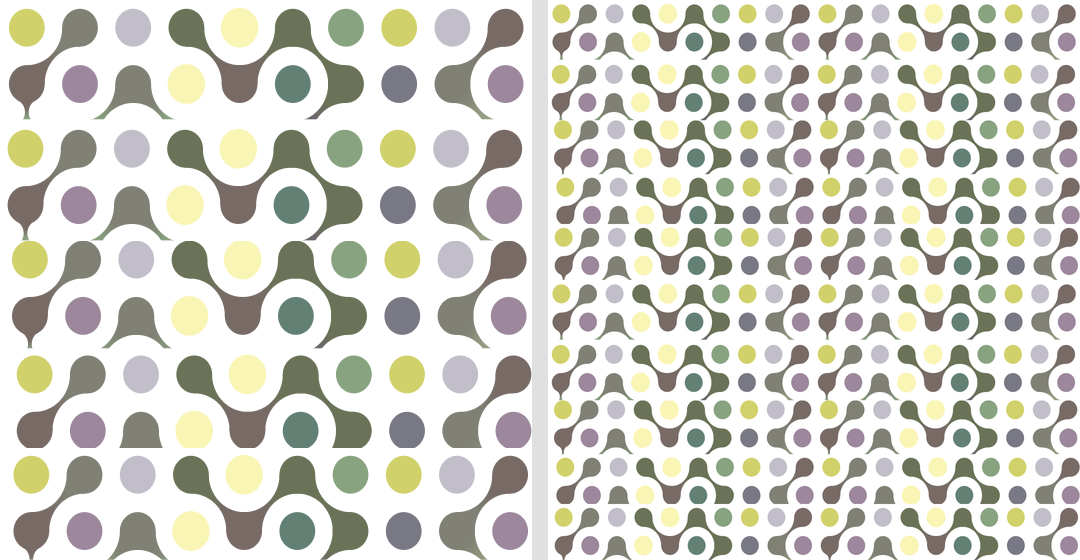
Left, the tile; right, the same tile 2 across and 2 down.
Write a Shadertoy shader that draws this pattern.

```glsl
// Five cut bands of dots and necked, colour-blended blobs on a ten-column lattice.

const int BANDS = 5;
const float COLUMNS = 10.0;
const float ROW_PITCH = 0.1006;         // row spacing, in canvas heights
const float DOT_RADIUS = 0.336;         // radii in lattice cells
const float YELLOW_RADIUS = 0.352;
const float HOLLOW_RADIUS = 0.6645;     // white arcs that carve the blobs
const vec2 SHARP_FADE = vec2(0.3, 0.7); // colour change along a neck
const vec2 SOFT_FADE = vec2(0.17, 0.6);
const float DRIP_NECK_Y = 0.5;          // thin drip below one blob
const float DRIP_ARC = 0.235;
const float DRIP_OFFSET = 0.27;
const float DRIP_TOP = 0.29;
const vec3 PAPER = vec3(1.0);

// Band edges and first-row heights from the top; sideways shift in cells
const float BAND_EDGE[6] = float[](0.0, 0.2135, 0.4297, 0.6224, 0.8008, 1.0);
const float FIRST_ROW[5] = float[](0.0495, 0.2656, 0.4635, 0.6686, 0.8477);
const float SHIFT[5] = float[](0.504, 0.479, 0.562, 0.651, 0.589);

const int LIME = 0, GRAY = 1, LILAC = 2, OLIVE = 3, YELLOW = 4, SAGE = 5;
const int BROWN = 6, PURPLE = 7, TEAL = 8, SLATE = 9, MAUVE = 10, MOSS = 11;
const vec3 PALETTE[12] = vec3[](
    vec3(0.82, 0.82, 0.42), vec3(0.50, 0.505, 0.455), vec3(0.76, 0.745, 0.79),
    vec3(0.415, 0.45, 0.34), vec3(0.975, 0.96, 0.71), vec3(0.535, 0.64, 0.50),
    vec3(0.47, 0.42, 0.40), vec3(0.61, 0.53, 0.61), vec3(0.385, 0.505, 0.455),
    vec3(0.475, 0.47, 0.52), vec3(0.43, 0.39, 0.44), vec3(0.59, 0.62, 0.51));

// Node colours; the third row only tints the cut-off necks
const int NODES[30] = int[](
    LIME, GRAY, LILAC, OLIVE, YELLOW, OLIVE, SAGE, LIME, LILAC, BROWN,
    BROWN, PURPLE, GRAY, YELLOW, BROWN, TEAL, OLIVE, SLATE, GRAY, PURPLE,
    SAGE, SAGE, LILAC, SAGE, YELLOW, MAUVE, SAGE, LIME, LILAC, MOSS);

// Diagonal links per cell: 0 none, 1 rising, 2 falling
const int LINKS[20] = int[](
    1, 0, 0, 2, 1, 2, 0, 0, 1, 0,
    0, 1, 2, 0, 0, 1, 0, 0, 2, 0);

int wrapColumn(float x) { return int(mod(x + 0.5, COLUMNS)); }

int nodeAt(vec2 n) {
    return NODES[int(clamp(n.y, 0.0, 2.0)) * 10 + wrapColumn(n.x)];
}

float coverage(float d, float pixel) { return clamp(0.5 - d / pixel, 0.0, 1.0); }

// Lattice coordinates: x to the right, y downward, nodes on whole numbers
vec3 drawLattice(vec2 p, float pixel) {
    vec2 cell = floor(p), f = p - cell;
    vec3 color = PAPER;

    // Drip under the first node of the second row
    vec2 q = vec2(mod(p.x + 0.5 * COLUMNS, COLUMNS) - 0.5 * COLUMNS, p.y - 1.0);
    float side = abs(q.x) - DRIP_OFFSET;
    float drip = DRIP_ARC - length(vec2(side, q.y - DRIP_NECK_Y));
    drip = max(max(drip, side), DRIP_TOP - q.y);
    vec3 dripColor = mix(PALETTE[BROWN], PALETTE[SAGE], smoothstep(0.42, 0.62, q.y));
    color = mix(color, dripColor, coverage(drip, pixel));

    // Dot on the nearest node
    vec2 corner = step(0.5, f);
    int node = nodeAt(cell + corner);
    float radius = node == YELLOW ? YELLOW_RADIUS : DOT_RADIUS;
    color = mix(color, PALETTE[node], coverage(length(f - corner) - radius, pixel));

    // Neck joining two opposite corners of the cell
    int column = wrapColumn(cell.x);
    int link = cell.y < 0.0 ? 0 : LINKS[int(min(cell.y, 1.0)) * 10 + column];
    if (link > 0) {
        bool falling = link == 2;
        vec2 g = falling ? vec2(1.0 - f.x, f.y) : f;
        float neck = HOLLOW_RADIUS - min(length(g), length(g - 1.0));
        vec3 lower = PALETTE[nodeAt(cell + vec2(falling ? 1.0 : 0.0, 1.0))];
        vec3 upper = PALETTE[nodeAt(cell + vec2(falling ? 0.0 : 1.0, 0.0))];
        vec2 fade = cell.y > 0.5 && column == 8 ? SOFT_FADE : SHARP_FADE;
        float along = 0.5 * (1.0 + g.y - g.x);
        vec3 blend = mix(upper, lower, smoothstep(fade.x, fade.y, along));
        color = mix(color, blend, coverage(neck, pixel));
    }
    return color;
}

void mainImage(out vec4 fragColor, in vec2 fragCoord) {
    vec2 uv = fragCoord / iResolution.xy;
    float down = 1.0 - uv.y;

    // Pick the band this point falls in
    int band = 0;
    for (int i = 1; i < BANDS; i++) {
        if (down >= BAND_EDGE[i]) band = i;
    }

    vec2 p = vec2(uv.x * COLUMNS - SHIFT[band], (down - FIRST_ROW[band]) / ROW_PITCH);
    vec3 color = drawLattice(p, COLUMNS / iResolution.x);

    // Smooth the cut at the foot of the band
    float cut = clamp((BAND_EDGE[band + 1] - down) * iResolution.y + 0.25, 0.0, 1.0);
    fragColor = vec4(mix(PAPER, color, cut), 1.0);
}
```
